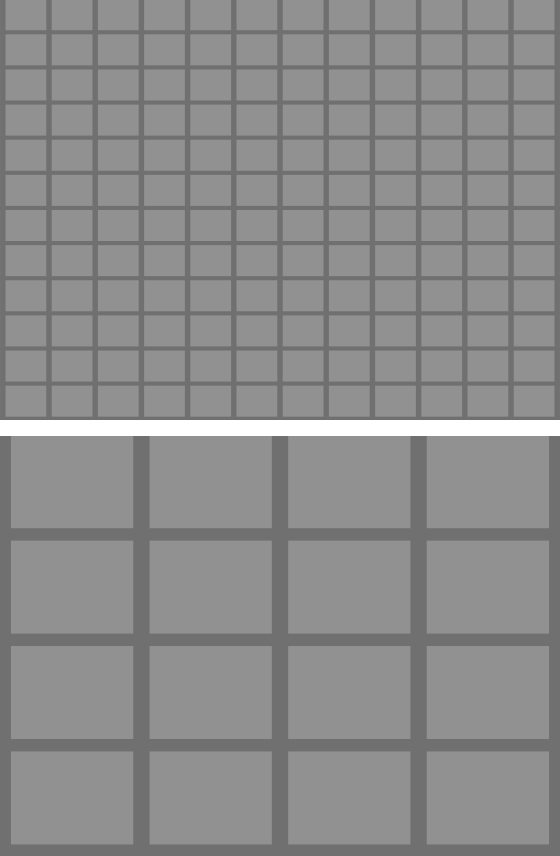
Top, the full canvas; bottom, a detail of the centre.
A WebGL 1 fragment shader for this pattern:

```glsl
precision mediump float;
// A plain grid of light grey tiles parted by darker grey grooves.
// Space is folded into one cell per tile, and the distance to the nearest
// groove on each axis gives the smoothed tile coverage.

uniform vec2 u_resolution;

// Distance along each axis to the nearest grid line.
vec2 gridLineDistance(vec2 p, vec2 cellSize) {
    return abs(fract(p / cellSize + 0.5) - 0.5) * cellSize;
}

void main() {
    // Canvas heights, measured from the centre
    float pixel = 1.0 / u_resolution.y;
    vec2 p = (gl_FragCoord.xy - 0.5 * u_resolution) * pixel;

    // Grid: a groove runs through the centre, rows sit slightly high
    vec2 cellSize = vec2(0.11, 0.08365);
    vec2 grooveHalfWidth = 0.059 * cellSize;
    vec2 lineDistance = gridLineDistance(p - vec2(0.0, 0.0049), cellSize);

    // Tile coverage with edges one pixel soft
    vec2 inside = clamp((lineDistance - grooveHalfWidth) / pixel + 0.5, 0.0, 1.0);
    float tile = inside.x * inside.y;

    vec3 grooveColor = vec3(0.44);
    vec3 tileColor = vec3(0.57);
    gl_FragColor = vec4(mix(grooveColor, tileColor, tile), 1.0);
}
```
